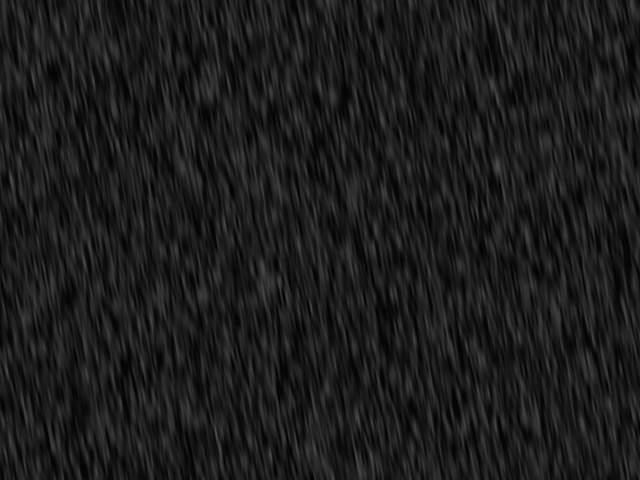
Write a WebGL 1 fragment shader that draws this texture.

```glsl
precision highp float;
// Dark brushed fur: fine grey streaks leaning left towards the top.

uniform vec2 u_resolution;

float hash(vec2 cell) {
  vec3 q = fract(vec3(cell.xyx) * 0.1031);
  q += dot(q, q.yzx + 33.33);
  return fract((q.x + q.y) * q.z);
}

// Smooth value noise, centred on zero
float noise(vec2 p) {
  vec2 cell = floor(p);
  vec2 f = fract(p);
  f = f * f * (3.0 - 2.0 * f);
  float low = mix(hash(cell), hash(cell + vec2(1.0, 0.0)), f.x);
  float high = mix(hash(cell + vec2(0.0, 1.0)), hash(cell + 1.0), f.x);
  return mix(low, high, f.y) - 0.5;
}

// Noise stretched along a slanted direction; density counts cells per height
float streaks(vec2 p, float lean, vec2 density, float seed) {
  vec2 slanted = vec2(p.x + lean * p.y, p.y - lean * p.x);
  return noise(slanted * density + seed);
}

void main() {
  vec2 p = gl_FragCoord.xy / u_resolution.y;

  // Layers with slightly different lean hide the noise grid
  float relief = 0.155 * streaks(p, 0.16, vec2(225.0, 30.0), 117.3)
               + 0.145 * streaks(p, 0.20, vec2(192.0, 28.0), 341.7)
               + 0.065 * streaks(p, 0.18, vec2(145.0, 26.0), 573.1);

  // Lift the bright hairs and soften the dark gaps
  float grey = 0.105 + relief + 1.5 * relief * relief;
  gl_FragColor = vec4(vec3(max(grey, 0.02)), 1.0);
}
```
